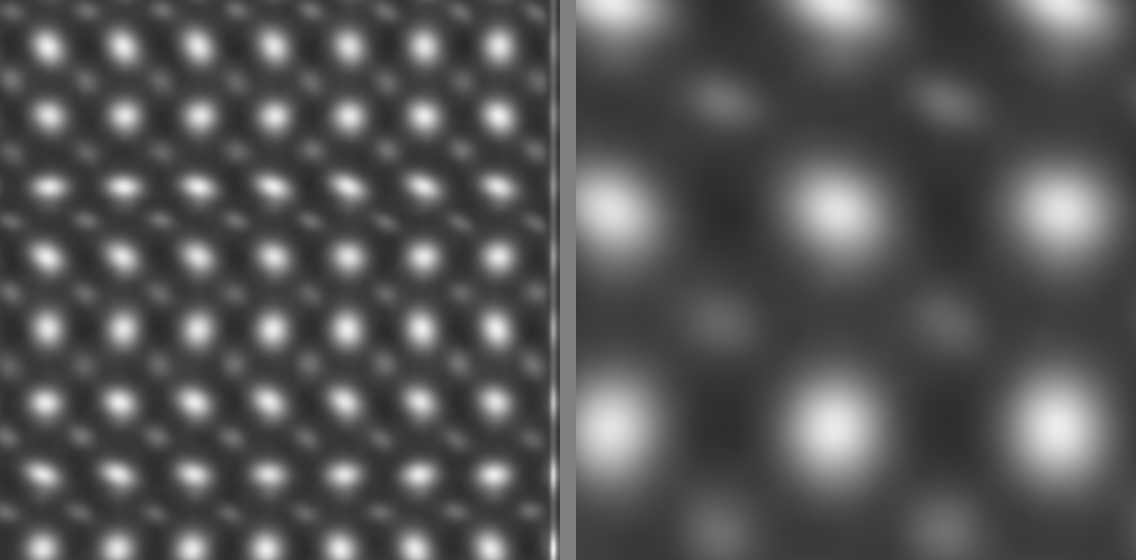
Left: the whole. Right: its middle third, enlarged.
Reproduce this pattern procedurally as a WebGL 1 fragment shader.

```glsl
precision highp float;
// Blurred grey lattice of bright spots with dim spots between them and a thin streak at the right edge.

uniform vec2 u_resolution;

const float PI = 3.14159265;
const vec2 PITCH = vec2(0.1339, 0.1282);
const vec2 FIRST_SPOT = vec2(0.0880, 0.0830);
const float ROW_SPAN = 0.8970;

float gaussian(vec2 d, vec2 sigma) {
  vec2 k = d / sigma;
  return exp(-0.5 * dot(k, k));
}

// Smooth pseudo-random variation in -1..1 for a lattice cell.
float cellWave(vec2 cell, float phase) {
  return 0.6 * sin(cell.y * 2.3 + cell.x * 0.45 + phase)
       + 0.4 * sin(cell.y * 4.1 - cell.x * 0.8 + phase * 2.7);
}

// Soft uneven tone made of layered sines.
float mottling(vec2 p) {
  float sum = 0.0;
  float amplitude = 0.5;
  for (int i = 0; i < 4; i++) {
    p = mat2(0.8, -0.6, 0.6, 0.8) * p * 1.7 + 1.3;
    sum += amplitude * sin(p.x + sin(p.y * 0.8)) * sin(p.y);
    amplitude *= 0.65;
  }
  return sum;
}

// Lattice coordinates with shear and a slight bow; whole numbers are bright spots.
vec2 latticeCoords(vec2 p) {
  vec2 q = p - FIRST_SPOT;
  float bow = sin(PI * q.y / ROW_SPAN);
  q.x += 0.016 * q.y - 0.0045 * bow;
  q.y += 0.0085 * bow;
  return q / PITCH;
}

// Bright spot with a halo and, in the flatter rows, a faint tail below.
float brightSpot(vec2 d, vec2 cell) {
  float tall = cos(1.7 * cell.y - 0.4);
  float tilt = 0.12 + 0.14 * cellWave(cell, 1.0);
  d -= 0.0025 * vec2(cellWave(cell, 4.0), cellWave(cell, 2.0));
  vec2 tailOffset = vec2(0.002, 0.034);
  float tail = 0.10 * (0.6 - 0.4 * tall) * gaussian(d - tailOffset, vec2(0.015, 0.012));
  d.y -= tilt * d.x;
  vec2 sigma = vec2(0.0202 - 0.001 * tall, 0.0172 + 0.0035 * tall + 0.0002 * cell.x);
  float core = (0.58 + 0.025 * cellWave(cell, 3.0)) * gaussian(d, sigma);
  return core + 0.12 * gaussian(d, sigma * 1.6) + tail;
}

// Dim spot midway between four bright ones.
float dimSpot(vec2 d, vec2 cell) {
  float tall = cos(1.7 * cell.y - 0.4);
  d -= 0.003 * vec2(cellWave(cell, 5.0), cellWave(cell, 6.0));
  d.y -= (0.2 + 0.15 * cellWave(cell, 1.5)) * d.x;
  vec2 sigma = vec2(0.0165, 0.0145 + 0.003 * tall);
  return (0.21 + 0.03 * cellWave(cell, 2.5)) * gaussian(d, sigma);
}

// Sum of both spot families over the neighbouring cells.
float spots(vec2 q) {
  float sum = 0.0;
  vec2 brightHome = floor(q + 0.5);
  vec2 dimHome = floor(q);
  for (int j = -1; j <= 1; j++) {
    for (int i = -1; i <= 1; i++) {
      vec2 neighbour = vec2(float(i), float(j));
      vec2 brightCell = brightHome + neighbour;
      vec2 dimCell = dimHome + neighbour;
      sum += brightSpot((q - brightCell) * PITCH, brightCell);
      sum += dimSpot((q - dimCell - 0.5) * PITCH, dimCell);
    }
  }
  return sum;
}

// Dark hollow between horizontally neighbouring bright spots.
float hollow(vec2 q) {
  vec2 d = fract(q + vec2(0.0, 0.5)) - 0.5;
  return gaussian(d * PITCH, vec2(0.029, 0.023));
}

// Thin vertical streak, brighter beside the rows and toward the bottom.
float edgeStreak(vec2 p, float row) {
  float beside = pow(0.5 + 0.5 * cos(2.0 * PI * row), 2.0);
  float strength = 0.17 + beside * (0.10 + 0.36 * p.y * p.y);
  return strength * gaussian(vec2(p.x - 0.988, 0.0), vec2(0.0045, 1.0));
}

void main() {
  vec2 p = gl_FragCoord.xy / u_resolution;
  p.y = 1.0 - p.y;
  vec2 q = latticeCoords(p);

  float inside = 1.0 - smoothstep(0.970, 0.984, p.x);
  float tone = 0.205 + 0.022 * mottling(p * 24.0);
  tone -= 0.055 * hollow(q) * inside;
  tone += spots(q) * mix(0.3, 1.0, inside);
  tone += edgeStreak(p, q.y);

  gl_FragColor = vec4(vec3(clamp(tone, 0.12, 0.94)), 1.0);
}
```
